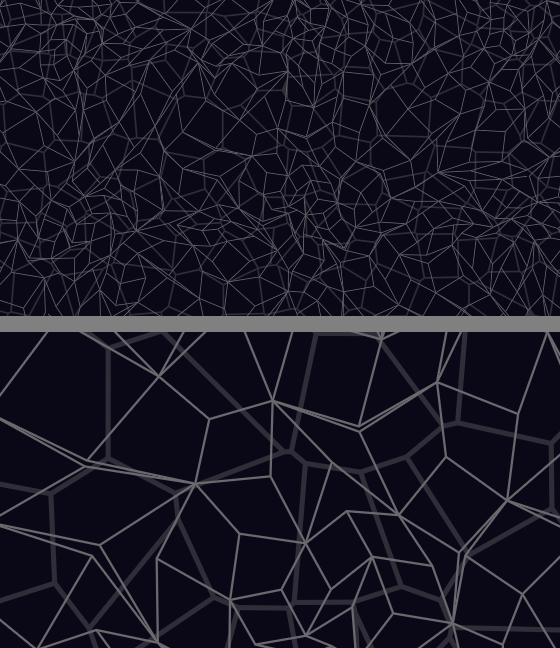
Top: the whole. Bottom: its middle third, enlarged.
Write a Shadertoy shader that draws this pattern.

```glsl
// Thin pale spokes radiating from scattered hubs, over a dim web of cell borders on near-black indigo.

vec2 hash22(vec2 cell, float seed) {
    vec3 h = fract(vec3(cell.xyx) * vec3(0.1031, 0.1030, 0.0973) + seed * 0.137);
    h += dot(h, h.yzx + 33.33);
    return fract((h.xx + h.yz) * h.zy);
}

// Smooth displacement that alternates crowded and open regions
vec2 spread(vec2 p) {
    return 0.4 * sin((p - vec2(5.6, 5.3)) * vec2(1.0, 1.2));
}

// Scattered hub belonging to a grid cell
vec2 hubAt(vec2 cell, float seed) {
    vec2 centre = cell + 0.5;
    return centre + 0.82 * (hash22(cell, seed) - 0.5) + spread(centre);
}

// x: distance to the cell border, y: distance to the hub-to-corner spokes
vec2 webDistance(vec2 p, float seed) {
    // Nearest hub
    vec2 base = floor(p - spread(p));
    vec2 homeCell = base, hub = p;
    float nearest = 1e5;
    for (int j = -1; j <= 1; j++)
    for (int i = -1; i <= 1; i++) {
        vec2 cell = base + vec2(i, j);
        vec2 candidate = hubAt(cell, seed);
        vec2 away = candidate - p;
        if (dot(away, away) < nearest) {
            nearest = dot(away, away);
            homeCell = cell;
            hub = candidate;
        }
    }

    // Borders are bisectors; inverted neighbours tell which border each ray meets
    vec2 local = p - hub;
    vec2 inverted[25];
    vec2 facing = vec2(0.0);
    float border = 1e5, reach = -1e5;
    for (int k = 0; k < 25; k++) {
        vec2 offset = vec2(k % 5 - 2, k / 5 - 2);
        vec2 link = hubAt(homeCell + offset, seed) - hub;
        inverted[k] = k == 12 ? vec2(0.0) : link / dot(link, link);
        if (k == 12) continue;
        float span = length(link);
        border = min(border, 0.5 * span - dot(local, link) / span);
        float u = dot(local, inverted[k]);
        if (u > reach) {
            reach = u;
            facing = inverted[k];
        }
    }

    // Spokes separate the wedges that face different borders
    float spoke = 1e5;
    for (int k = 0; k < 25; k++) {
        vec2 gap = facing - inverted[k];
        float size = length(gap);
        if (k != 12 && size > 1e-4) spoke = min(spoke, dot(local, gap) / size);
    }
    return vec2(border, spoke);
}

// Antialiased line coverage; all lengths are fractions of the canvas height
float stroke(float dist, float halfWidth) {
    return clamp((halfWidth - dist) * iResolution.y + 0.5, 0.0, 1.0);
}

void mainImage(out vec4 fragColor, in vec2 fragCoord) {
    const float cellsPerHeight = 9.0;
    vec2 p = fragCoord / iResolution.y * cellsPerHeight;

    float border = webDistance(p, 5.0).x / cellsPerHeight;
    float spoke = webDistance(p, 1.0).y / cellsPerHeight;

    // Dim borders below, bright spokes on top
    vec3 color = vec3(0.038, 0.028, 0.088);
    color = mix(color, vec3(0.185, 0.175, 0.22), stroke(border, 0.0027));
    color = mix(color, vec3(0.41, 0.41, 0.43), stroke(spoke, 0.0012));
    fragColor = vec4(color, 1.0);
}
```
